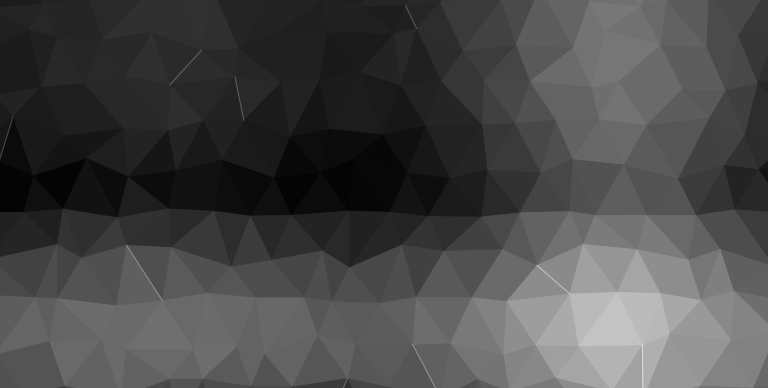
A WebGL 1 fragment shader for this background:

```glsl
precision highp float;

uniform vec2 u_resolution;

#define CELL vec2(0.116, 0.112)
#define ORIGIN vec2(1.567, 0.451)
#define JITTER 0.58
#define FACET_CONTRAST 0.045
#define SEAM_CHANCE 0.045
#define SEAM_WIDTH 0.0016
#define SEAM_LIGHT 0.2

float hash(vec2 p) {
  return fract(sin(dot(p, vec2(127.1, 311.7))) * 43758.5453);
}

float bell(float x, float center, float width) {
  float d = (x - center) / width;
  return exp(-d * d);
}

// Smooth light field: vertical glows plus horizontal bands
float lightAt(vec2 p) {
  float columns = 0.35 * bell(p.x, 1.6, 0.36) + 0.08 * bell(p.x, 0.42, 0.33);
  float floorBand = 0.36 * bell(p.y, 0.14, 0.25);
  float ceiling = 0.1 * smoothstep(0.5, 0.8, p.y);
  float darkBand = 0.05 * bell(p.y, 0.52, 0.065);
  float hotSpot = 0.07 * bell(length(p - vec2(1.57, 0.18)), 0.0, 0.12);
  return columns + floorBand + ceiling - darkBand + hotSpot;
}

// Staggered lattice point; the horizon row is kept nearly straight
vec2 vertexAt(vec2 id) {
  vec2 offset = (vec2(hash(id), hash(id + 57.3)) - 0.5) * JITTER;
  offset.y *= abs(id.y) < 0.5 ? 0.35 : 1.0;
  return ORIGIN + CELL * (id + vec2(0.5 * mod(id.y, 2.0), 0.0) + offset);
}

// Signed distance to a line, positive on its left
float leftOf(vec2 p, vec2 a, vec2 b) {
  vec2 e = normalize(b - a);
  return e.x * (p.y - a.y) - e.y * (p.x - a.x);
}

float segmentDistance(vec2 p, vec2 a, vec2 b) {
  vec2 e = b - a;
  return length(p - a - e * clamp(dot(p - a, e) / dot(e, e), 0.0, 1.0));
}

// Flat shade weighted by antialiased coverage
vec2 facet(vec2 p, vec2 a, vec2 b, vec2 c, float seed, float pixel) {
  float inside = min(leftOf(p, a, b), min(leftOf(p, b, c), leftOf(p, c, a)));
  float coverage = smoothstep(-0.6 * pixel, 0.6 * pixel, inside);
  float shade = lightAt((a + b + c) / 3.0) + (seed - 0.5) * FACET_CONTRAST;
  return vec2(max(shade, 0.015), 1.0) * coverage;
}

void main() {
  vec2 p = gl_FragCoord.xy / u_resolution.y;
  float pixel = 1.0 / u_resolution.y;
  vec2 base = floor((p - ORIGIN) / CELL);
  vec2 total = vec2(0.0);
  float seam = 0.0;

  // Each lattice cell splits into two triangles along its short diagonal
  for (int j = -1; j <= 1; j++) {
    for (int i = -2; i <= 1; i++) {
      vec2 id = base + vec2(float(i), float(j));
      vec2 a = vertexAt(id);
      vec2 b = vertexAt(id + vec2(1.0, 0.0));
      vec2 c = vertexAt(id + vec2(1.0, 1.0));
      vec2 d = vertexAt(id + vec2(0.0, 1.0));
      float seed1 = hash(id + 11.7);
      float seed2 = hash(id + 23.9);
      bool oddRow = mod(id.y, 2.0) > 0.5;
      vec2 start = oddRow ? a : b;
      vec2 end = oddRow ? c : d;

      total += facet(p, a, b, oddRow ? c : d, seed1, pixel);
      total += facet(p, start, c, d, seed2, pixel);

      // Occasional pale hairline along a diagonal
      float line = 1.0 - smoothstep(0.0, SEAM_WIDTH + 0.5 * pixel, segmentDistance(p, start, end));
      seam = max(seam, line * step(hash(id + 41.3), SEAM_CHANCE));
    }
  }

  float gray = total.x / max(total.y, 0.001) + seam * SEAM_LIGHT;
  gl_FragColor = vec4(vec3(gray), 1.0);
}
```
